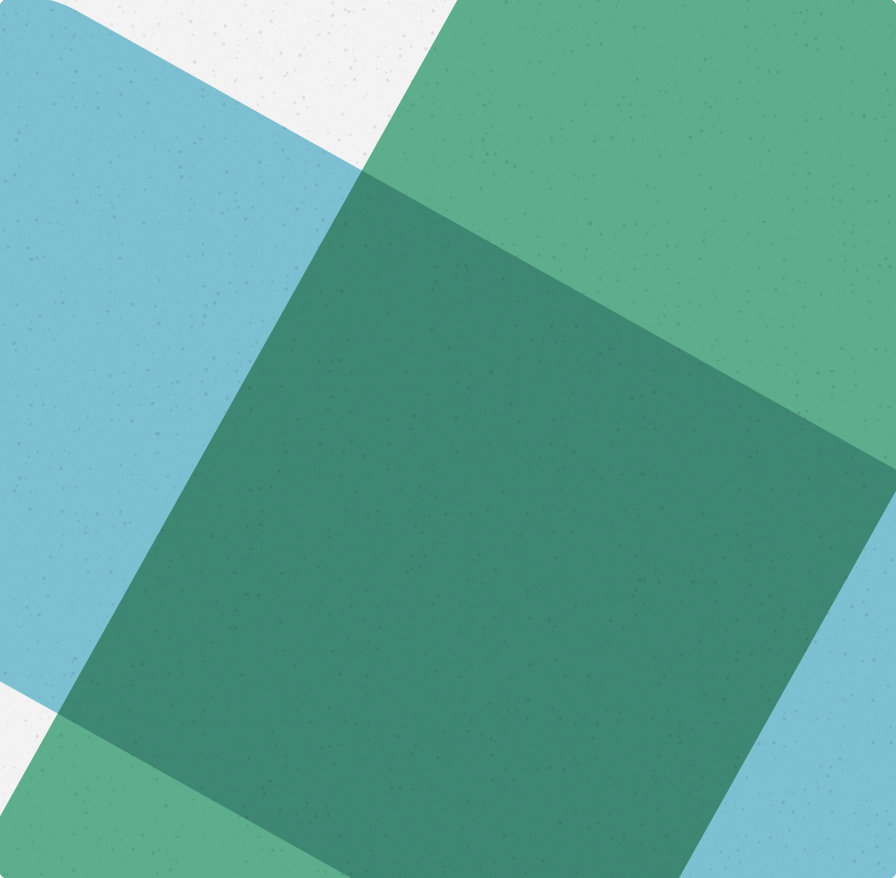
A WebGL 1 fragment shader for this background:

```glsl
precision highp float;
// Two wide translucent bands, blue and green, crossing at a tilt on speckled paper.

#define TILT 0.5107
#define BAND_WIDTH 0.709
#define BAND_CORNER 0.14
#define CROSSING vec2(-0.0343, 0.1955)
#define BLUE_END -0.545
#define FRAME_CORNER 0.008
#define GRAIN_SCALE 210.0
#define GRAIN_DEPTH 0.016
#define SPECK_SCALE 42.0
#define SPECK_DEPTH 0.10

uniform vec2 u_resolution;

const vec3 PAPER = vec3(0.953);
const vec3 BLUE = vec3(0.490, 0.753, 0.820);
const vec3 GREEN = vec3(0.361, 0.682, 0.549);
const vec3 OVERLAP = vec3(0.243, 0.529, 0.451);

vec2 hash2(vec2 cell) {
  vec2 k = vec2(dot(cell, vec2(127.1, 311.7)), dot(cell, vec2(269.5, 183.3)));
  return fract(sin(k) * 43758.55);
}

// Signed distance to a rounded box given by its lower and upper corners.
float roundedBox(vec2 p, vec2 lower, vec2 upper, float radius) {
  vec2 d = abs(p - 0.5 * (lower + upper)) - 0.5 * (upper - lower) + radius;
  return length(max(d, 0.0)) + min(max(d.x, d.y), 0.0) - radius;
}

// Antialiased coverage of a signed distance.
float cover(float d) {
  return clamp(0.5 - d * u_resolution.y, 0.0, 1.0);
}

// Cellular noise: distance to the nearest scattered point.
float cellular(vec2 p) {
  vec2 cell = floor(p);
  float nearest = 2.0;
  for (int j = -1; j <= 1; j++) {
    for (int i = -1; i <= 1; i++) {
      vec2 c = cell + vec2(float(i), float(j));
      nearest = min(nearest, length(c + hash2(c) - p));
    }
  }
  return nearest;
}

// Sparse dark dots of varying size, over two scales.
float specks(vec2 p) {
  float ink = 0.0;
  for (int k = 0; k < 2; k++) {
    float scale = SPECK_SCALE * (1.0 + 0.8 * float(k));
    vec2 q = p * scale + 17.0 * float(k);
    vec2 cell = floor(q);
    vec2 center = 0.2 + 0.6 * hash2(cell);
    vec2 trait = hash2(cell + 57.0);
    float radius = mix(0.0008, 0.0023, trait.y * trait.y);
    float d = length(fract(q) - center) / scale;
    float dot1 = 1.0 - smoothstep(0.3 * radius, radius + 0.0008, d);
    ink += dot1 * step(0.6, trait.x) * mix(0.4, 1.0, trait.y);
  }
  return min(ink, 1.0);
}

void main() {
  vec2 p = gl_FragCoord.xy / u_resolution.y;
  vec2 size = u_resolution / u_resolution.y;

  // Rotated axes: x runs along the blue band, y along the green one.
  float c = cos(TILT);
  float s = sin(TILT);
  vec2 q = vec2(c * p.x - s * p.y, s * p.x + c * p.y);

  // Bands
  vec2 blueLower = vec2(BLUE_END, CROSSING.y);
  vec2 blueUpper = vec2(3.0, CROSSING.y + BAND_WIDTH);
  float blue = cover(roundedBox(q, blueLower, blueUpper, BAND_CORNER));
  float green = cover(abs(q.x - CROSSING.x - 0.5 * BAND_WIDTH) - 0.5 * BAND_WIDTH);
  vec3 color = mix(mix(PAPER, BLUE, blue), mix(GREEN, OVERLAP, blue), green);

  // Paper grain and specks
  float grain = cellular(p * GRAIN_SCALE) - 0.5;
  color *= 1.0 + GRAIN_DEPTH * grain;
  color *= 1.0 - SPECK_DEPTH * specks(p);

  // Rounded frame
  float frame = cover(roundedBox(p, vec2(0.0), size, FRAME_CORNER) - 0.5 / u_resolution.y);
  gl_FragColor = vec4(mix(vec3(1.0), color, frame), 1.0);
}
```
